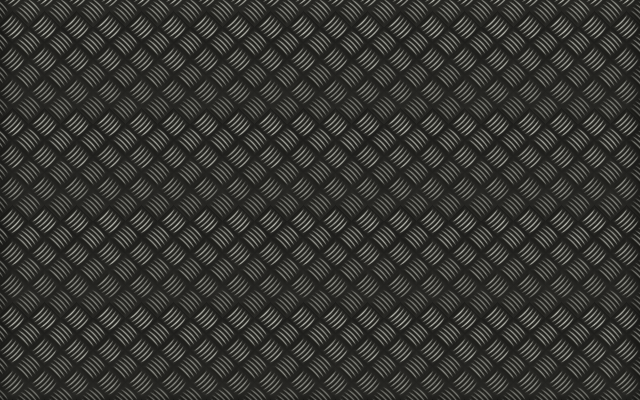
Reproduce this texture procedurally as a WebGL 1 fragment shader.

```glsl
precision highp float;
uniform vec2 u_resolution;

#define ROWS 12.37
#define ORIGIN vec2(0.758, 0.447)
#define BARS_EACH_SIDE 2.0
#define BAR_SPACING 0.175
#define BAR_HALF_LENGTH 0.50
#define BAR_HALF_WIDTH 0.046
#define BAR_BEND 0.26
#define FADE_ROWS 3.0
#define STEEL vec3(0.166, 0.165, 0.152)
#define SHADOW vec3(0.100, 0.100, 0.082)
#define FLANK vec3(0.235, 0.235, 0.217)
#define HIGHLIGHT vec3(0.800, 0.805, 0.770)

float hash(vec2 p) {
  return fract(sin(dot(p, vec2(27.17, 61.73))) * 437.58);
}

// Layered sines for faint unevenness in the metal
float mottling(vec2 p) {
  float sum = 0.0;
  float weight = 0.5;
  for (int i = 0; i < 4; i++) {
    sum += weight * sin(p.x + 1.7 * sin(p.y)) * sin(p.y * 1.3 + 0.8);
    p = mat2(1.5, 1.1, -1.1, 1.5) * p + 2.3;
    weight *= 0.55;
  }
  return sum;
}

// Coverage of a soft strip of the given half width
float strip(float dist, float halfWidth, float blur) {
  return clamp((halfWidth - abs(dist)) / blur + 0.5, 0.0, 1.0);
}

void main() {
  vec2 uv = gl_FragCoord.xy / u_resolution;
  vec2 plate = (gl_FragCoord.xy / u_resolution.y - ORIGIN) * ROWS;
  float pixel = ROWS * 1.4142 / u_resolution.y;

  // Diagonal checkerboard, with the bars turned in every other cell
  vec2 diagonal = vec2(plate.x + plate.y, plate.y - plate.x);
  vec2 cell = floor(diagonal + 0.5);
  vec2 local = diagonal - cell;
  float turned = mod(cell.x + cell.y, 2.0);
  vec2 bar = mix(vec2(local.x, -local.y), vec2(local.y, local.x), turned);

  // Five bowed bars with pointed ends
  float across = bar.y + BAR_BEND * bar.x * bar.x - 0.025;
  float index = clamp(floor(across / BAR_SPACING + 0.5),
                      -BARS_EACH_SIDE, BARS_EACH_SIDE);
  float dist = across - index * BAR_SPACING;
  float reach = BAR_HALF_LENGTH - 0.018 * index * index;
  float along = bar.x / reach;
  float taper = max(1.0 - along * along, 0.0);
  float ends = smoothstep(0.0, 0.75, taper);
  float blur = max(pixel, 0.050);
  float flank = strip(dist - 0.01, BAR_HALF_WIDTH * taper, blur) * ends;
  float glint = strip(dist - 0.012, 0.021 * sqrt(taper), blur) * ends;
  float groove = strip(dist + 0.070, 0.034, 0.06) * ends;

  // Light falls off down each band of three rows
  float row = 0.5 * (cell.x + cell.y);
  float band = fract((0.1 - row) / FADE_ROWS);
  float light = mix(1.0, 0.56, band) * mix(1.0, 0.85, turned);
  light += 0.25 * smoothstep(0.95, 1.0, uv.y);
  light *= 0.84 + 0.28 * hash(vec2(index, turned + 2.0 * floor(band * FADE_ROWS)));
  light *= 0.70 + 0.30 * taper - 0.14 * along;

  // Plate, dark gaps, grooves, then lit ridges
  float grain = mottling(plate * 3.0);
  float rim = smoothstep(0.34, 0.50, max(abs(local.x), abs(local.y)));
  vec3 color = STEEL * (1.0 + 0.08 * grain);
  color *= 1.0 - mix(0.30, 0.08, band) * rim;
  color = mix(color, SHADOW, 0.75 * groove);
  color = mix(color, FLANK * (0.75 + 0.35 * light), flank);
  color = mix(color, HIGHLIGHT, clamp(glint * light * (0.92 + 0.08 * grain), 0.0, 1.0));

  // Darkened borders
  vec2 border = min(uv, 1.0 - uv);
  color *= mix(0.82, 1.0, smoothstep(0.0, 0.025, border.x));
  color *= mix(0.82, 1.0, smoothstep(0.0, 0.015, uv.y));
  gl_FragColor = vec4(color, 1.0);
}
```
